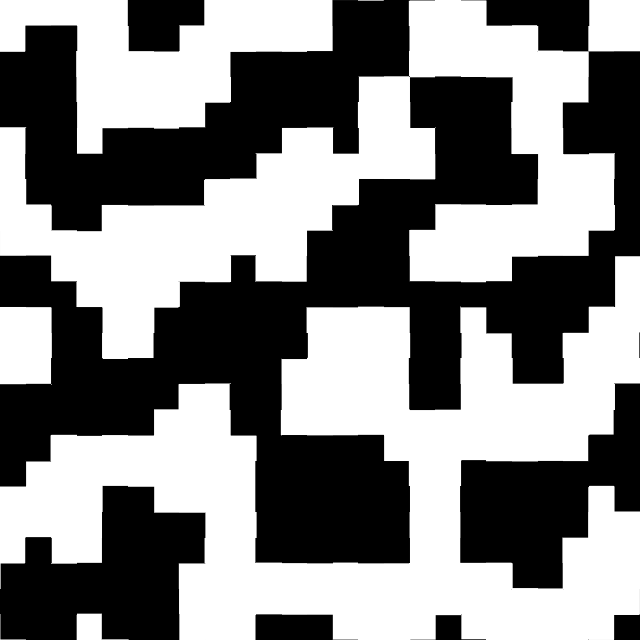
This texture is drawn by a Shadertoy shader. Its source:

```glsl
// Draws a blocky black and white labyrinth of square cells.

#define CELLS 25.0          // cells along the canvas side
#define SPREAD 1.85         // kernel spread in cells, sets the path width
#define REACH 5             // kernel radius in cells
#define EDGE_WOBBLE 0.06    // shift of single cell edges, in cells
#define SEED vec2(17.0, 43.0)
#define DARK vec3(0.0)
#define LIGHT vec3(1.0)

float hash(vec2 p) {
    return fract(sin(dot(p, vec2(127.1, 311.7))) * 43758.5453);
}

// Band-pass filtered white noise, thresholded: 1 for light cells, 0 for dark.
float cellTone(vec2 cell) {
    float sum = 0.0;
    for (int y = -REACH; y <= REACH; y++) {
        for (int x = -REACH; x <= REACH; x++) {
            vec2 offset = vec2(x, y);
            float u = dot(offset, offset) / (2.0 * SPREAD * SPREAD);
            float ring = (1.0 - 2.0 * u + 0.5 * u * u) * exp(-u);
            sum += ring * (hash(cell + offset + SEED) - 0.5);
        }
    }
    return step(0.0, sum);
}

void mainImage(out vec4 fragColor, in vec2 fragCoord) {
    vec2 p = fragCoord / iResolution.y * CELLS;
    float pixel = CELLS / iResolution.y;

    // Nearest grid lines, each shifted slightly per cell side
    vec2 line = floor(p + 0.5);
    vec2 cell = floor(p);
    vec2 shift = vec2(hash(vec2(line.x, cell.y) + 71.0),
                      hash(vec2(cell.x, line.y) + 193.0)) - 0.5;

    // Pixel coverage on the far side of each line
    vec2 far = clamp((p - line - EDGE_WOBBLE * shift) / pixel + 0.5, 0.0, 1.0);

    // Blend the cells that meet inside this pixel
    float tone = 0.0;
    for (int j = 0; j < 2; j++) {
        for (int i = 0; i < 2; i++) {
            vec2 side = vec2(i, j);
            vec2 cover = mix(1.0 - far, far, side);
            float weight = cover.x * cover.y;
            if (weight > 0.0) tone += weight * cellTone(line + side - 1.0);
        }
    }
    fragColor = vec4(mix(DARK, LIGHT, tone), 1.0);
}
```
